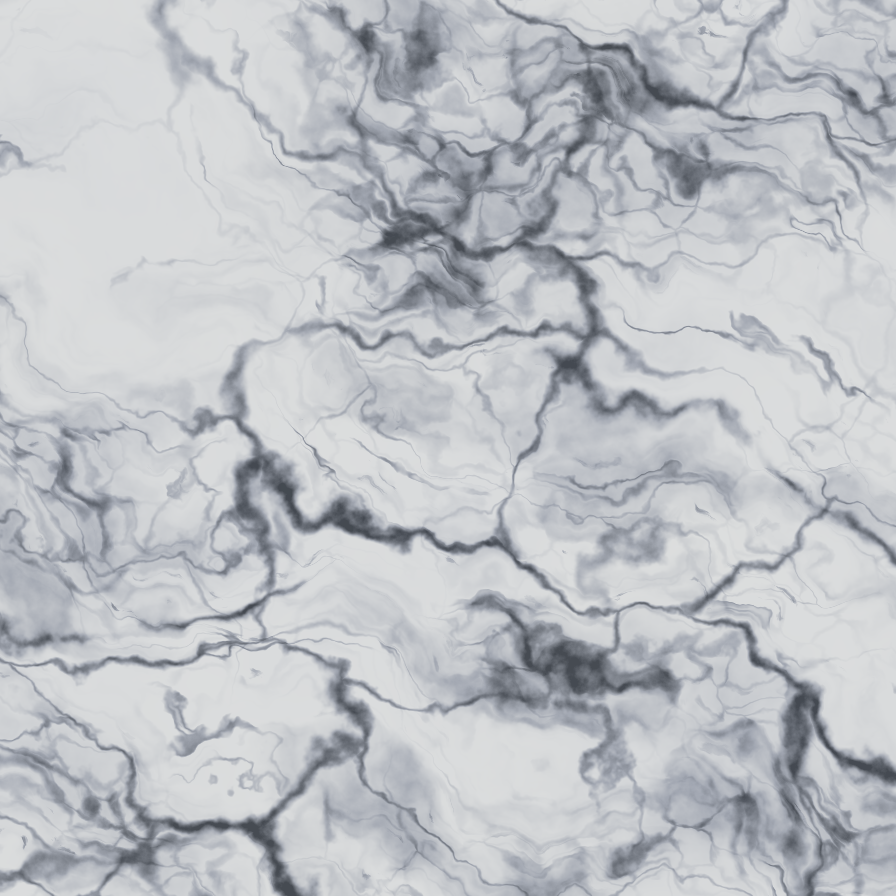
Give the GLSL for this texture, as a Shadertoy shader.

```glsl
#define WHITE vec3(0.855, 0.862, 0.865)
#define HAZE vec3(0.64, 0.66, 0.70)
#define DARK vec3(0.27, 0.29, 0.32)
#define TILT -0.45
#define STRETCH 1.7
#define WARP 0.17
#define JAG 0.035
#define BIG_SCALE 3.0
#define MID_SCALE 7.0
#define FINE_SCALE 16.0
#define VEIN_WIDTH 0.016
#define CRUSH_WIDTH 0.042

vec2 hash2(vec2 p) {
    vec3 q = fract(p.xyx * vec3(0.1031, 0.1030, 0.0973));
    q += dot(q, q.yzx + 33.33);
    return fract((q.xx + q.yz) * q.zy);
}

float corner(vec2 cell, vec2 offset, vec2 f) {
    return dot(hash2(cell + offset) * 2.0 - 1.0, f - offset);
}

float gradientNoise(vec2 p) {
    vec2 i = floor(p), f = fract(p);
    vec2 u = f * f * f * (f * (f * 6.0 - 15.0) + 10.0);
    float low = mix(corner(i, vec2(0, 0), f), corner(i, vec2(1, 0), f), u.x);
    float high = mix(corner(i, vec2(0, 1), f), corner(i, vec2(1, 1), f), u.x);
    return 1.5 * mix(low, high, u.y);
}

float fbm(vec2 p) {
    float sum = 0.0, amp = 0.5;
    for (int i = 0; i < 5; i++) {
        sum += amp * gradientNoise(p);
        p = mat2(1.6, 1.2, -1.2, 1.6) * p + 7.3;
        amp *= 0.5;
    }
    return sum;
}

// Distance to the nearest border between Voronoi cells
float cellEdge(vec2 p) {
    vec2 i = floor(p), f = fract(p), nearest = vec2(0.0), home = vec2(0.0);
    float best = 9.0, edge = 9.0;
    for (int y = -1; y <= 1; y++)
    for (int x = -1; x <= 1; x++) {
        vec2 o = vec2(x, y);
        vec2 r = o + hash2(i + o) - f;
        if (dot(r, r) < best) { best = dot(r, r); nearest = r; home = o; }
    }
    for (int y = -2; y <= 2; y++)
    for (int x = -2; x <= 2; x++) {
        vec2 o = home + vec2(x, y);
        vec2 r = o + hash2(i + o) - f;
        vec2 gap = r - nearest;
        if (dot(gap, gap) > 1e-5)
            edge = min(edge, dot(0.5 * (r + nearest), normalize(gap)));
    }
    return edge;
}

// Network of veins that swell and fade along their length
float veins(vec2 g, float scale, float width, float seed) {
    float d = cellEdge(g * scale + seed) / scale;
    float swell = smoothstep(-0.3, 0.4, fbm(g * scale * 0.8 + seed + 5.0));
    float w = width * (0.3 + 1.5 * swell * swell);
    return (1.0 - smoothstep(0.0, w, d)) * mix(0.3, 1.0, swell);
}

// Soft stroke from a to b
float band(vec2 p, vec2 a, vec2 b, float radius) {
    vec2 ab = b - a;
    float t = clamp(dot(p - a, ab) / dot(ab, ab), 0.0, 1.0);
    float d = length(p - a - ab * t) / radius;
    return exp(-d * d);
}

void mainImage(out vec4 fragColor, in vec2 fragCoord) {
    vec2 uv = fragCoord / iResolution.y;

    // Warped space, then turned and squeezed along the bedding
    vec2 p = uv + WARP * vec2(fbm(uv * 3.0), fbm(uv * 3.0 + 17.0));
    p += JAG * vec2(fbm(uv * 14.0 + 3.0), fbm(uv * 14.0 + 41.0));
    vec2 dir = vec2(cos(TILT), sin(TILT));
    vec2 g = vec2(dot(p, dir), STRETCH * dot(p, vec2(-dir.y, dir.x))) + 20.0;

    // Crushed zones, calm slabs and main faults
    float crush = band(p, vec2(0.42, 0.73), vec2(0.97, 0.90), 0.11)
        + band(p, vec2(0.45, 0.99), vec2(0.63, 0.80), 0.10)
        + band(p, vec2(0.60, 0.26), vec2(0.82, 0.19), 0.05)
        + band(p, vec2(0.66, 0.05), vec2(0.96, 0.09), 0.06)
        + band(p, vec2(0.00, 0.60), vec2(0.12, 0.44), 0.07)
        + band(p, vec2(0.02, 0.17), vec2(0.22, 0.01), 0.06);
    crush = clamp(crush, 0.0, 1.0) * smoothstep(-0.35, 0.12, fbm(p * 5.0 + 9.0));
    float calm = clamp(band(p, vec2(0.0, 0.92), vec2(0.24, 0.74), 0.19)
        + band(p, vec2(0.80, 0.62), vec2(0.98, 0.66), 0.11), 0.0, 1.0);
    float fault = max(band(p, vec2(0.62, 0.59), vec2(1.0, 0.37), 0.010),
        max(band(p, vec2(0.0, 0.30), vec2(0.34, 0.36), 0.007),
            band(p, vec2(0.54, 0.34), vec2(0.70, 0.21), 0.008)));
    fault *= smoothstep(-0.25, 0.2, fbm(p * 9.0 + 31.0));

    // Vein layers
    float open = 1.0 - 0.85 * calm;
    float patchy = smoothstep(-0.15, 0.3, fbm(g * 3.0 + 60.0));
    float big = veins(g, BIG_SCALE, VEIN_WIDTH, 2.0) * open;
    float mid = veins(g, MID_SCALE, mix(0.6 * VEIN_WIDTH, CRUSH_WIDTH, crush), 11.0)
        * max(crush, 0.6 * patchy * open);
    float fine = veins(g, FINE_SCALE, VEIN_WIDTH, 23.0) * max(crush, 0.25 * patchy * open);

    // Wisps, specks and cloudy grey
    float wisp = 1.0 - smoothstep(0.0, 0.03, abs(fbm(g * vec2(2.2, 4.5) + 80.0)));
    wisp *= 0.55 * smoothstep(-0.05, 0.3, fbm(g * 5.0 + 90.0));
    float speck = 0.5 * patchy * open * smoothstep(0.28, 0.45, fbm(g * vec2(22.0, 28.0)));
    float cloud = 0.30 * open * smoothstep(-0.05, 0.45, fbm(g * vec2(4.0, 6.0) + 50.0))
        + 0.16 * crush;

    float clear = (1.0 - big) * (1.0 - mid) * (1.0 - 0.8 * fine) * (1.0 - 0.85 * fault);
    clear *= (1.0 - wisp) * (1.0 - speck) * (1.0 - cloud);
    float ink = (1.0 - clear) * (1.0 + 0.6 * fbm(uv * 45.0));

    // White to blue grey to charcoal
    vec3 color = mix(WHITE, HAZE, clamp(ink / 0.4, 0.0, 1.0));
    color = mix(color, DARK, clamp((ink - 0.4) / 0.6, 0.0, 1.0));
    color += vec3(0.02, 0.018, 0.010) * fbm(uv * 4.0 + 70.0);
    fragColor = vec4(color, 1.0);
}
```
